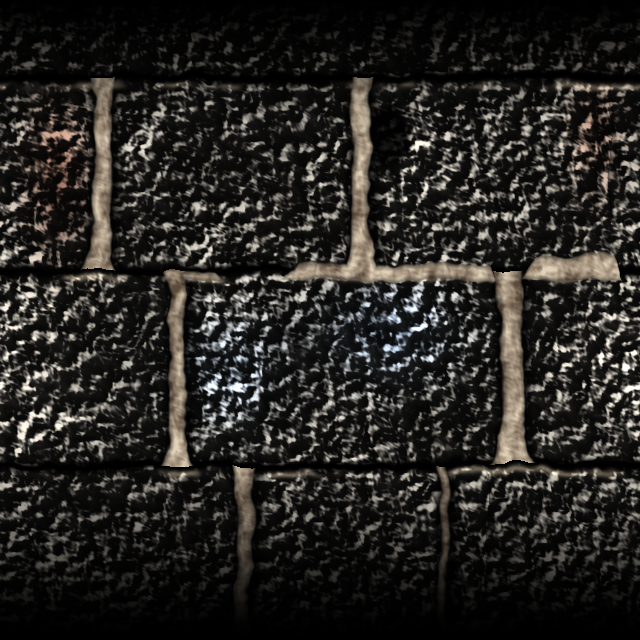
Reproduce this texture procedurally as a three.js fragment shader.

```glsl
// Old wall of rough dark stone blocks in four courses, with pale mortar joints.
// Noise heights lit from above give the grain; warped joint distances cut the
// blocks. Noise wraps across, and light fades toward the top and bottom.
varying vec2 vUv;

float hash(vec2 p) {
  vec3 q = fract(p.xyx * 0.1031);
  q += dot(q, q.yzx + 33.33);
  return fract((q.x + q.y) * q.z);
}

// Value noise that wraps across after a whole number of cells
float noise(vec2 p, float period) {
  vec2 i = floor(p), f = fract(p);
  f = f * f * (3.0 - 2.0 * f);
  float x0 = mod(i.x, period), x1 = mod(i.x + 1.0, period);
  return mix(mix(hash(vec2(x0, i.y)), hash(vec2(x1, i.y)), f.x),
             mix(hash(vec2(x0, i.y + 1.0)), hash(vec2(x1, i.y + 1.0)), f.x), f.y);
}

float fbm(vec2 p, float freq) {
  float sum = 0.0, amp = 0.54;
  for (int i = 0; i < 3; i++) {
    sum += amp * noise(p * freq, freq);
    freq *= 2.0;
    amp *= 0.52;
  }
  return sum;
}

float min3(vec3 v) { return min(v.x, min(v.y, v.z)); }

float band(float a, float b, float x) {
  return smoothstep(a, a + 0.04, x) * (1.0 - smoothstep(b - 0.02, b, x));
}

// Soft patch, wrapped across
float patchAt(vec2 p, vec2 center, vec2 size) {
  vec2 d = p - center;
  d.x = fract(d.x + 0.5) - 0.5;
  d /= size;
  return exp(-dot(d, d));
}

void main() {
  vec2 p = vUv;
  vec2 chips = vec2(fbm(p, 26.0), fbm(p + vec2(0.0, 7.0), 26.0)) - 0.48;
  vec2 sway = vec2(fbm(p + vec2(0.0, 3.0), 5.0), fbm(p + vec2(0.0, 5.0), 5.0)) - 0.48;
  vec2 q = p + 0.018 * chips + 0.014 * sway;

  // Courses, with the joints and mortar half widths of each
  float row = step(0.272, q.y) + step(0.578, q.y) + step(0.878, q.y);
  float base = row < 0.5 ? -0.03 : row < 1.5 ? 0.272 : row < 2.5 ? 0.578 : 0.878;
  float top = row < 0.5 ? 0.272 : row < 1.5 ? 0.578 : row < 2.5 ? 0.878 : 1.18;
  vec3 joints = row < 0.5 ? vec3(0.382, 0.692, 0.76) : row < 1.5 ? vec3(0.277, 0.797, 0.797)
              : row < 2.5 ? vec3(0.159, 0.565, 0.955) : vec3(0.12, 0.47, 0.80);
  vec3 widths = row < 0.5 ? vec3(0.011, 0.005, -0.012) : row < 1.5 ? vec3(0.011, 0.016, 0.016)
              : row < 2.5 ? vec3(0.013, 0.012, -0.012) : vec3(-0.010);
  float up = (q.y - base) / (top - base);
  float flare = 1.0 + 1.1 * exp(-up * 11.0) + 0.4 * exp((up - 1.0) * 11.0);
  vec3 side = fract(q.x - joints + 0.5) - 0.5;
  vec3 gaps = abs(side) - widths * flare;
  float gap = min3(gaps);

  // Mortar: upright joints and the ragged bed below the third course
  float thick = 0.030 * band(0.43, 0.785, q.x) + 0.046 * band(0.81, 0.975, q.x)
              + 0.018 * band(0.25, 0.36, q.x);
  float bed = max(0.564 - q.y, q.y - 0.558 - thick);
  float mortar = 1.0 - smoothstep(-0.002, 0.003, min(gap, bed));

  // Dark crevices, deeper on the right of each joint
  float sideEdge = min3(gaps / mix(vec3(1.0), vec3(1.9), step(0.0, side)));
  float rowEdge = min(q.y - base, top - q.y);
  float open = smoothstep(-0.002, 0.015, sideEdge) * smoothstep(0.002, 0.014, rowEdge);
  float hole = length((q - vec2(0.607, 0.79)) / vec2(0.034, 0.052));
  open *= mix(0.12, 1.0, smoothstep(0.75, 1.15, hole));

  // Rough grain: slope of a sheared height field toward the light
  vec2 g = vec2(p.x + 0.35 * p.y, p.y) + 0.010 * chips;
  float height = fbm(g, 64.0);
  float slope = height - fbm(g + vec2(-0.003, 0.005), 64.0);
  float blotch = fbm(p + vec2(0.0, 11.0), 9.0);
  float lit = smoothstep(-0.04, 0.27, slope + 0.14 * (blotch - 0.5));
  float pale = patchAt(p, vec2(0.62, 0.47), vec2(0.10, 0.07))
             + patchAt(p, vec2(0.65, 0.70), vec2(0.04, 0.07))
             + 0.7 * patchAt(p, vec2(0.0, 0.43), vec2(0.16, 0.10))
             + 0.6 * patchAt(p, vec2(0.35, 0.40), vec2(0.08, 0.08));
  float level = 0.55 + 0.6 * blotch + 0.4 * pale;
  float tone = 0.025 + 0.10 * height * height + 0.85 * lit * level + 0.07 * pale * height;

  // Rust and blue stains on the stone
  float rust = patchAt(p, vec2(0.09, 0.73), vec2(0.05, 0.12))
             + 0.7 * patchAt(p, vec2(0.93, 0.79), vec2(0.04, 0.10));
  float blue = patchAt(p, vec2(0.61, 0.48), vec2(0.11, 0.08))
             + 0.8 * patchAt(p, vec2(0.36, 0.42), vec2(0.09, 0.09));
  vec3 tint = mix(vec3(1.0, 0.97, 0.91), vec3(0.86, 0.63, 0.53), min(rust, 1.0));
  tint = mix(tint, vec3(0.87, 0.96, 1.07), min(blue, 1.0));
  vec3 stone = tint * tone * open;

  // Worn pale lip along the top of each course
  float lip = exp(-pow((top - q.y - 0.012) / 0.005, 2.0));
  stone += vec3(0.42, 0.38, 0.32) * lip * smoothstep(0.42, 0.65, fbm(p, 18.0));

  // Streaked mortar, darker at its rims
  float streak = fbm(p * vec2(1.0, 0.4), 48.0);
  float grit = clamp(0.55 + 1.1 * (streak - 0.45) + 1.3 * slope, 0.0, 1.0);
  vec3 mortarColor = mix(vec3(0.36, 0.29, 0.23), vec3(0.88, 0.82, 0.72), grit);
  mortarColor *= mix(0.65, 1.0, smoothstep(0.0, 0.008, -min(gap, bed)));

  float light = smoothstep(0.0, 0.30, p.y) * (1.0 - smoothstep(0.79, 1.01, p.y));
  gl_FragColor = vec4(mix(stone, mortarColor, mortar) * light, 1.0);
}
```
